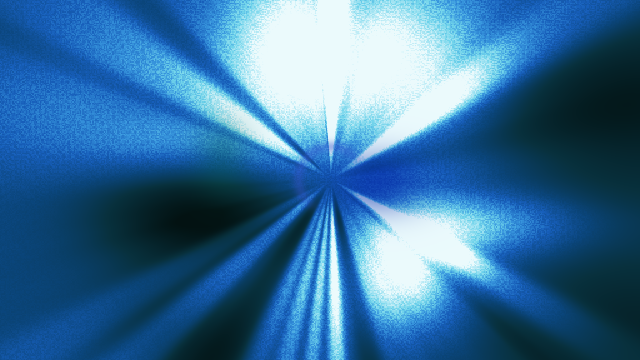
A WebGL 2 fragment shader for this background:

```glsl
#version 300 es
precision highp float;
// Blue light bursting from a dark hub: soft glows and angular beams add up to one
// light level, which a colour ramp turns into teal, blue, cyan and white.
// Faint angular streaks, a violet halo and film grain finish the surface.
uniform vec2 u_resolution;
out vec4 outColor;

const vec2 HUB = vec2(0.517, 0.502);   // fraction of the canvas
const float BASE_LIGHT = 0.36;
const float STREAK_GAIN = 0.08;
const float STREAK_COUNT = 90.0;
const float GRAIN_GAIN = 0.11;
const float GRAIN_ROWS = 288.0;
const vec3 HUB_BLUE = vec3(0.02, 0.16, 0.66);
const vec3 HALO_VIOLET = vec3(0.22, 0.33, 0.80);
const vec3 MOSS_GREEN = vec3(0.03, 0.36, 0.32);

// Colour ramp: rgb and the light level where it sits
const vec4 RAMP[7] = vec4[7](
  vec4(0.01, 0.07, 0.07, 0.0), vec4(0.03, 0.19, 0.24, 0.2),
  vec4(0.04, 0.27, 0.48, 0.36), vec4(0.09, 0.37, 0.73, 0.53),
  vec4(0.22, 0.59, 0.87, 0.68), vec4(0.44, 0.83, 0.92, 0.79),
  vec4(0.92, 0.98, 0.99, 0.96));

// Glows: centre and radii in canvas heights from the hub, then their gains
const vec4 GLOWS[12] = vec4[12](
  vec4(-0.13, 0.33, 0.19, 0.27), vec4(0.20, 0.29, 0.25, 0.25),
  vec4(0.05, 0.50, 0.72, 0.28), vec4(-0.72, 0.19, 0.50, 0.20),
  vec4(-0.42, 0.10, 0.28, 0.08), vec4(-0.34, -0.09, 0.33, 0.13),
  vec4(0.86, 0.20, 0.42, 0.30), vec4(0.82, -0.46, 0.42, 0.26),
  vec4(0.40, -0.13, 0.28, 0.09), vec4(0.20, -0.26, 0.17, 0.17),
  vec4(-0.40, -0.46, 0.24, 0.24), vec4(-0.08, -0.36, 0.17, 0.28));
const float GLOW_GAINS[12] = float[12](
  0.50, 0.55, 0.17, 0.21, 0.16, -0.38, -0.27, -0.27, 0.42, 0.66, -0.25, 0.12);

// Beams and shades: angle and half width in degrees, gain, reach
const vec4 BEAMS[10] = vec4[10](
  vec4(89.5, 4.5, 0.45, 1.5), vec4(34.5, 6.5, 0.36, 0.95),
  vec4(147.0, 6.5, 0.22, 1.0), vec4(-31.0, 4.5, 0.52, 0.78),
  vec4(-88.0, 3.0, 0.46, 1.0), vec4(-96.0, 2.6, 0.34, 0.90),
  vec4(-104.0, 3.4, 0.30, 0.85), vec4(-113.0, 4.5, 0.26, 0.85),
  vec4(222.5, 5.5, 0.37, 0.95), vec4(210.5, 4.5, 0.17, 1.5));
const vec4 SHADES[8] = vec4[8](
  vec4(137.0, 4.0, -0.27, 0.70), vec4(156.0, 2.5, -0.11, 1.2),
  vec4(94.8, 1.1, -0.18, 0.60), vec4(80.0, 4.0, -0.10, 0.60),
  vec4(-78.0, 4.5, -0.32, 0.80), vec4(239.0, 7.0, -0.20, 0.80),
  vec4(-41.0, 2.0, -0.08, 0.90), vec4(18.0, 9.5, -0.16, 0.90));

float hash(vec2 p) {
  return fract(sin(dot(p, vec2(127.1, 311.7))) * 43758.5453);
}

// Smooth noise around the circle, wrapping at a full turn
float streakNoise(float degrees) {
  float x = fract(degrees / 360.0) * STREAK_COUNT;
  float cell = floor(x);
  float a = hash(vec2(cell, 7.0));
  float b = hash(vec2(mod(cell + 1.0, STREAK_COUNT), 7.0));
  return mix(a, b, smoothstep(0.0, 1.0, x - cell)) - 0.5;
}

float glow(vec2 p, vec2 centre, vec2 radii) {
  vec2 d = (p - centre) / radii;
  return exp(-dot(d, d));
}

// Soft-edged angular wedge that fades with distance
float wedge(float degrees, float r, vec4 w) {
  float d = abs(mod(degrees - w.x + 180.0, 360.0) - 180.0) / w.y;
  float reach = r / w.w;
  return w.z * exp(-d * d * d - reach * reach);
}

vec3 ramp(float level) {
  vec3 colour = RAMP[0].rgb;
  for (int i = 1; i < 7; i++) {
    float t = clamp((level - RAMP[i - 1].w) / (RAMP[i].w - RAMP[i - 1].w), 0.0, 1.0);
    colour = mix(colour, RAMP[i].rgb, t);
  }
  return colour;
}

void main() {
  vec2 p = (gl_FragCoord.xy - HUB * u_resolution) / u_resolution.y;
  float r = length(p);
  float degrees = r > 0.0 ? atan(p.y, p.x) * 57.29578 : 0.0;

  // Light level
  float level = BASE_LIGHT;
  for (int i = 0; i < 12; i++) level += GLOW_GAINS[i] * glow(p, GLOWS[i].xy, GLOWS[i].zw);
  float rays = STREAK_GAIN * streakNoise(degrees) * exp(-r * 1.5);
  for (int i = 0; i < 10; i++) rays += wedge(degrees, r, BEAMS[i]);
  for (int i = 0; i < 8; i++) rays += wedge(degrees, r, SHADES[i]);
  level += rays * smoothstep(0.0, 0.13, r);

  // Grain, strongest in the mid tones
  float grain = hash(floor(gl_FragCoord.xy / u_resolution.y * GRAIN_ROWS)) - 0.5;
  level += grain * GRAIN_GAIN * smoothstep(0.25, 0.6, level);
  vec3 colour = ramp(level);

  // Tints around the hub
  colour = mix(colour, HUB_BLUE, 0.65 * glow(p, vec2(0.14, -0.01), vec2(0.13, 0.08)));
  colour = mix(colour, MOSS_GREEN, 0.4 * glow(p, vec2(-0.30, 0.06), vec2(0.08, 0.10)));
  float halo = exp(-pow((r - 0.09) / 0.016, 2.0)) * smoothstep(-0.08, 0.06, p.y - p.x);
  colour = mix(colour, HALO_VIOLET, 0.4 * halo);
  outColor = vec4(colour, 1.0);
}
```
